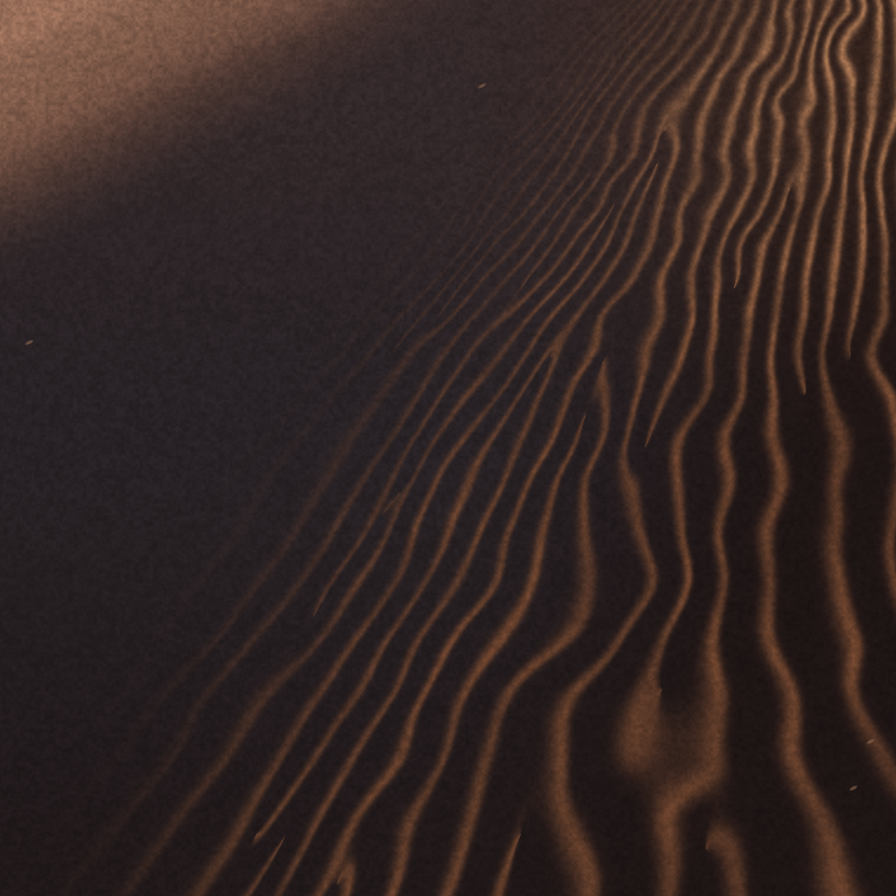
Reproduce this texture procedurally as a three.js fragment shader.

```glsl
// Wind-rippled desert sand at low sun, fanning out beside a shaded dune slope.
varying vec2 vUv;

const vec2 VANISH = vec2(1.0, 1.35);
const float TAU = 6.2831853;
const int FORKS = 28;

// Sine-free hashes
float hash(vec2 p) {
  vec3 q = fract(vec3(p.xyx) * 0.1031);
  q += dot(q, q.yzx + 33.33);
  return fract((q.x + q.y) * q.z);
}

vec2 hash2(float n) {
  return vec2(hash(vec2(n, 3.7)), hash(vec2(n, 41.3)));
}

float noise(vec2 p) {
  vec2 i = floor(p), f = fract(p);
  f = f * f * (3.0 - 2.0 * f);
  float low = mix(hash(i), hash(i + vec2(1.0, 0.0)), f.x);
  float high = mix(hash(i + vec2(0.0, 1.0)), hash(i + 1.0), f.x);
  return mix(low, high, f.y);
}

// Ripple space: x counts crests, y is logarithmic distance
vec2 rippleSpace(vec2 p) {
  float nearness = VANISH.y - p.y;
  float bend = 0.22 * pow(p.x, 4.0) * max(0.5 - p.y, 0.0);
  float u = (p.x - bend - VANISH.x) / nearness;
  return vec2(17.0 * u - 5.0 * u * u, -6.0 * log(nearness));
}

// Crests per unit of canvas width
float rippleDensity(vec2 p) {
  float nearness = VANISH.y - p.y;
  return (17.0 - 10.0 * (p.x - VANISH.x) / nearness) / nearness;
}

// Each winding point makes one crest split or end
float forkPhase(vec2 r) {
  float phase = 0.0;
  for (int i = 0; i < FORKS; i++) {
    float n = float(i);
    vec2 center = mix(vec2(-17.0, -2.0), vec2(1.0, 5.0), hash2(n + 1.0));
    vec2 d = r - center;
    float turn = mod(n, 2.0) * 2.0 - 1.0;
    phase += turn * atan(d.y, d.x + 0.0001) / TAU;
  }
  return phase;
}

float wobble(vec2 r) {
  float broad = noise(r * vec2(0.35, 1.1) + 20.0) - 0.5;
  float fine = noise(r * vec2(0.8, 2.8) + 50.0) - 0.5;
  return 1.2 * broad + 0.42 * fine;
}

// Soft windward side and a steeper lee side
float crest(float phase, float width, float blur) {
  float s = fract(phase) - 0.5;
  float side = s < 0.0 ? width * 1.25 : width * 0.75;
  float spread = sqrt(side * side + blur * blur);
  return exp(-s * s / (spread * spread)) * side / spread;
}

// Sparse pale straw fragments
float debris(vec2 p, float cells) {
  vec2 id = floor(p * cells);
  vec2 d = fract(p * cells) - 0.3 - 0.4 * hash2(id.x + id.y * 57.0);
  d = vec2(d.x + 0.5 * d.y, d.y - 0.5 * d.x);
  float dash = 1.0 - smoothstep(0.02, 0.05, length(d * vec2(0.5, 1.3)));
  return dash * step(0.95, hash(id + 9.0));
}

vec3 shadedSand(vec2 p) {
  vec3 color = mix(vec3(0.125, 0.095, 0.10), vec3(0.155, 0.13, 0.145), smoothstep(0.0, 0.55, p.y));
  color = mix(color, vec3(0.205, 0.16, 0.165), smoothstep(0.5, 1.0, p.y));
  return mix(color, vec3(0.115, 0.08, 0.08), smoothstep(0.35, 0.8, p.x - 0.3 * p.y));
}

// Sunlit slope with streaks parallel to its shadow edge
vec3 sunlitSlope(vec3 color, vec2 p) {
  float height = p.y - 0.725 - 0.5 * p.x;
  height += 0.025 * (noise(p * vec2(5.0, 3.0)) - 0.5);
  float lit = smoothstep(-0.03, 0.13, height) * (1.0 - smoothstep(0.3, 0.68, p.x));
  float streak = noise(vec2(p.x * 2.0, (p.y - 0.45 * p.x) * 24.0)) - 0.5;
  vec3 sun = mix(vec3(0.38, 0.265, 0.22), vec3(0.57, 0.41, 0.33), smoothstep(0.03, 0.24, height));
  return mix(color, sun * (1.0 + 0.14 * streak), lit);
}

vec3 addRipples(vec3 color, vec2 p) {
  vec2 r = rippleSpace(p);
  float border = 0.02 + 0.3 * p.y + 0.3 * p.y * p.y;
  float relief = smoothstep(0.0, 0.38, p.x - border);
  float far = smoothstep(0.45, 1.0, p.y) * smoothstep(0.45, 0.9, p.x);
  float phase = r.x + forkPhase(r) + wobble(r) * mix(0.6, 1.0, relief);
  float ridge = crest(phase, mix(0.13, 0.21, far), 0.002 * rippleDensity(p));
  float patches = 0.65 + 0.5 * noise(r * vec2(0.9, 2.2) + 80.0);
  vec3 sun = mix(vec3(0.42, 0.26, 0.175), vec3(0.66, 0.46, 0.32), far);
  color = mix(color, vec3(0.24, 0.155, 0.12), far * 0.6);
  return mix(color, sun, clamp(ridge * relief * patches, 0.0, 1.0));
}

void main() {
  vec2 p = vUv;
  vec3 color = sunlitSlope(shadedSand(p), p);
  color = addRipples(color, p);
  float grain = noise(p * 380.0) + noise(p * 190.0 + 7.0) - 1.0;
  color *= 1.0 + 0.16 * grain;
  color = mix(color, vec3(0.55, 0.40, 0.30), 0.6 * debris(p, 14.0));
  gl_FragColor = vec4(color, 1.0);
}
```
